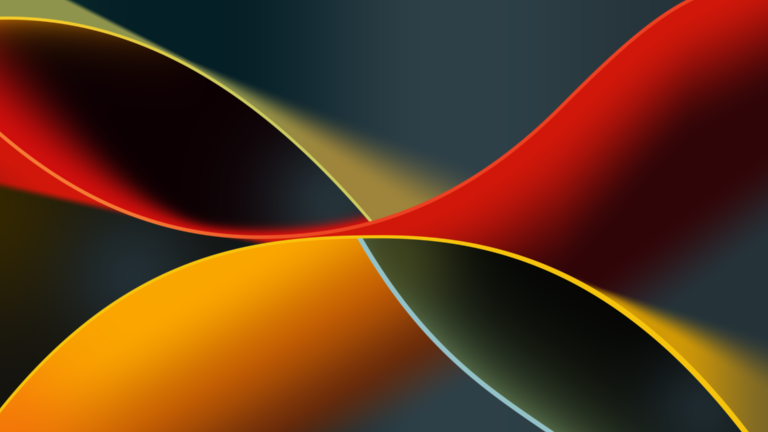
Write a WebGL 2 fragment shader that draws this background.

```glsl
#version 300 es
precision highp float;

uniform vec2 u_resolution;
out vec4 fragColor;

#define PIXEL (1.0 / u_resolution.y)
#define RIM_WIDTH 0.0035
#define GOLD_RIM_WIDTH 0.0065
#define SLATE vec3(0.18, 0.25, 0.28)
#define TEAL vec3(0.02, 0.12, 0.15)
#define SCARLET vec3(0.82, 0.09, 0.04)
#define MAROON vec3(0.19, 0.02, 0.03)
#define AMBER vec3(0.98, 0.65, 0.0)
#define RUST vec3(0.40, 0.16, 0.04)
#define SAND vec3(0.62, 0.52, 0.23)
#define MOSS vec3(0.33, 0.42, 0.28)
#define ICE vec3(0.58, 0.76, 0.79)

// Cubic arc between two points with end slopes; returns height and slope.
vec2 arc(float x, vec2 a, vec2 b, float slopeA, float slopeB) {
    float w = b.x - a.x;
    float t = clamp((x - a.x) / w, 0.0, 1.0);
    float s = t * t * (3.0 - 2.0 * t);
    float y = mix(a.y, b.y, s)
            + w * t * (1.0 - t) * ((1.0 - t) * slopeA - t * slopeB);
    float slope = 6.0 * t * (1.0 - t) * (b.y - a.y) / w
                + (1.0 - t) * (1.0 - 3.0 * t) * slopeA + t * (3.0 * t - 2.0) * slopeB;
    return vec2(y + slope * (x - clamp(x, a.x, b.x)), slope);
}

// Approximate signed distance, positive above the curve.
float above(vec2 p, vec2 curve) {
    return (p.y - curve.x) * inversesqrt(1.0 + curve.y * curve.y);
}

float fill(float d) { return smoothstep(-PIXEL, PIXEL, d); }

float rim(float d, float width) {
    return 1.0 - smoothstep(width - PIXEL, width + PIXEL, abs(d));
}

float glow(vec2 p, vec2 center, float radius) {
    vec2 d = (p - center) / radius;
    return exp(-dot(d, d));
}

vec2 redCurve(float x) {
    vec2 dip = vec2(0.6, 0.451), rise = vec2(1.296, 0.75);
    if (x < dip.x) return arc(x, vec2(0.0, 0.69), dip, -0.86, 0.0);
    if (x < rise.x) return arc(x, dip, rise, 0.0, 1.0);
    return arc(x, rise, vec2(1.597, 1.0), 1.0, 0.5);
}

vec2 goldCurve(float x) {
    vec2 crest = vec2(0.88, 0.452);
    if (x < crest.x) return arc(x, vec2(0.0, 0.049), crest, 1.25, 0.0);
    return arc(x, crest, vec2(1.725, 0.0), 0.0, -1.3);
}

vec3 backdrop(vec2 p) {
    vec3 c = mix(TEAL, SLATE, smoothstep(0.5, 1.02, p.x));
    c *= 1.0 - 0.2 * smoothstep(1.1, 1.6, p.x);
    c = mix(c, vec3(0.04, 0.24, 0.19), glow(p, vec2(0.0, 1.02), 0.16));
    float lowerLeft = smoothstep(0.75, 0.6, p.y) * smoothstep(0.75, 0.45, p.x);
    c = mix(c, vec3(0.07, 0.07, 0.06), lowerLeft);
    c = mix(c, vec3(0.20, 0.15, 0.0), lowerLeft * glow(p, vec2(-0.03, 0.51), 0.25));
    return mix(c, 0.72 * SLATE, lowerLeft * glow(p, vec2(0.31, 0.36), 0.16));
}

// Dark hollow of the upper left loop.
vec3 redHollow(vec2 p, float top, float red) {
    vec3 c = mix(vec3(0.05, 0.0, 0.01), 0.8 * SLATE, glow(p, vec2(0.78, 0.53), 0.17));
    float spread = red / mix(0.13, 0.02, smoothstep(0.0, 0.5, p.x));
    c = mix(c, vec3(0.82, 0.06, 0.05), exp(-spread * spread));
    return c + vec3(0.55, 0.35, 0.0) * exp(top / 0.035) * smoothstep(0.5, 0.0, p.x);
}

// Dark hollow of the lower right loop.
vec3 greenHollow(vec2 p, float ice) {
    vec3 c = mix(vec3(0.015, 0.015, 0.01), MOSS, exp(-max(ice, 0.0) / 0.09));
    c = mix(c, vec3(0.27, 0.28, 0.11), 0.7 * glow(p, vec2(0.92, 0.41), 0.13));
    return mix(c, 0.65 * SLATE, glow(p, vec2(1.63, 0.05), 0.14));
}

void main() {
    vec2 p = gl_FragCoord.xy / u_resolution.y;
    p.x *= 16.0 / 9.0 * u_resolution.y / u_resolution.x;

    float top = above(p, arc(p.x, vec2(0.0, 0.958), vec2(0.86, 0.486), 0.02, -1.18));
    float red = above(p, redCurve(p.x));
    float gold = above(p, goldCurve(p.x));
    float ice = above(p, arc(p.x, vec2(0.838, 0.44), vec2(1.273, 0.0), -1.7, -0.68));
    vec3 color = backdrop(p);

    // Defocused sand sheet behind the upper loop.
    float blur = 0.008 + 0.14 * max(p.x - 0.44, 0.0);
    float sheet = smoothstep(blur, -blur, p.y - 0.856 + 0.51 * (p.x - 0.44));
    vec3 sand = mix(vec3(0.56, 0.58, 0.30), SAND, smoothstep(0.5, 0.8, p.x));
    color = mix(color, sand, sheet * fill(top) * fill(red));

    // Red ribbon dissolving toward the lower right.
    float body = smoothstep(-0.13, 0.1, p.y - 0.306 - 0.74 * (p.x - 1.435));
    body *= smoothstep(-0.012, 0.012, p.y - 0.475 + 0.22 * (p.x - 0.44));
    vec3 ribbon = mix(SCARLET, MAROON, smoothstep(0.02, 0.29, -red));
    color = mix(color, ribbon, body * fill(-red));
    color = mix(color, redHollow(p, top, red), fill(-top) * fill(red));

    // Defocused gold sheet at the right.
    blur = 0.008 + 0.16 * max(p.x - 1.39, 0.0);
    sheet = smoothstep(blur, -blur, p.y - 0.33 + 0.45 * (p.x - 1.39));
    vec3 haze = mix(vec3(0.82, 0.60, 0.02), vec3(0.48, 0.40, 0.15), smoothstep(1.55, 1.8, p.x));
    color = mix(color, haze, sheet * smoothstep(1.3, 1.45, p.x) * fill(gold));

    // Gold body shaded along a diagonal.
    float shade = 0.5 * p.x + 0.85 * (1.0 - p.y);
    vec3 body2 = mix(AMBER, vec3(0.76, 0.36, 0.01), smoothstep(0.8, 1.04, shade));
    body2 = mix(body2, RUST, smoothstep(0.98, 1.2, shade));
    body2 = mix(body2, vec3(0.95, 0.43, 0.04), 0.8 * glow(p, vec2(0.0, -0.02), 0.2));
    color = mix(color, body2, smoothstep(1.31, 1.15, shade) * fill(-gold) * fill(-ice));
    color = mix(color, greenHollow(p, ice), fill(-gold) * fill(ice));

    // Lit paper rims.
    color = mix(color, ICE, rim(ice, 1.6 * RIM_WIDTH) * fill(-gold));
    vec3 topRim = mix(vec3(0.96, 0.80, 0.16), vec3(0.80, 0.80, 0.38), smoothstep(0.1, 0.6, p.x));
    color = mix(color, topRim, rim(top, RIM_WIDTH) * fill(red));
    vec3 redRim = mix(vec3(0.96, 0.48, 0.20), vec3(0.92, 0.25, 0.13), smoothstep(0.2, 0.9, p.x));
    color = mix(color, redRim, rim(red, 1.2 * RIM_WIDTH));
    float goldWidth = mix(RIM_WIDTH, GOLD_RIM_WIDTH, smoothstep(0.8, 1.5, p.x));
    color = mix(color, vec3(0.97, 0.77, 0.05), rim(gold, goldWidth));
    fragColor = vec4(color, 1.0);
}
```
